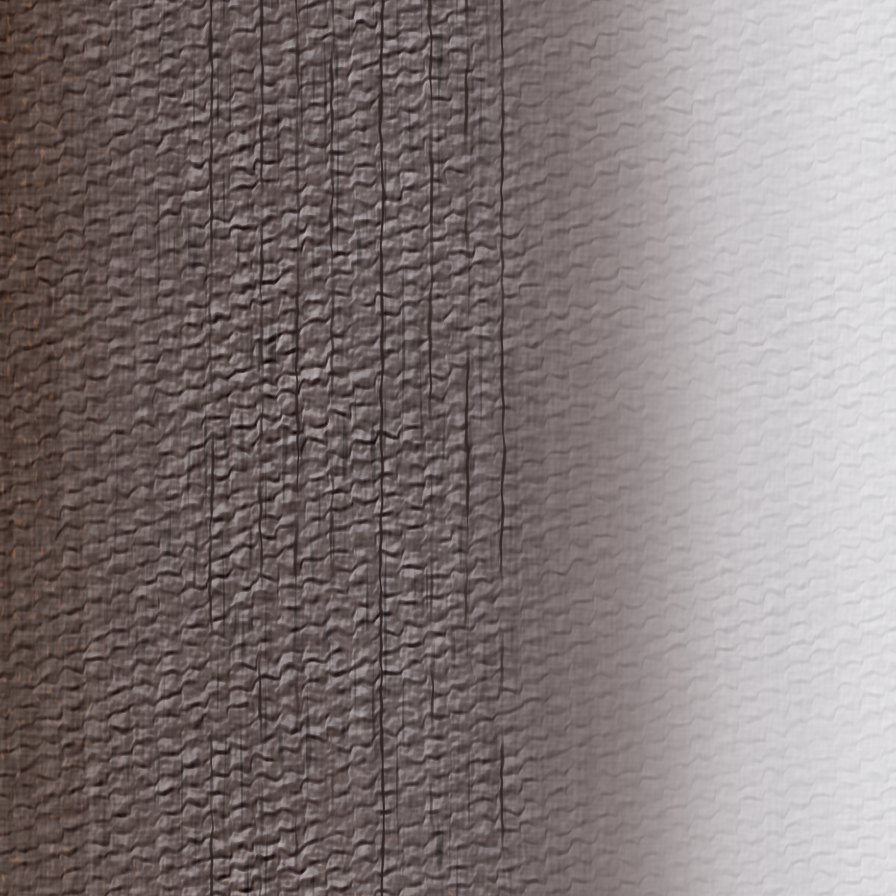
Give the GLSL for this texture, as a Shadertoy shader.

```glsl
// Paint over coarse canvas: a dark brown field fades to pale grey on the right.
// A stepped diagonal weave with wrinkles is lit as a height field, then overlaid
// with gradient-noise fibres, a cool sheen and long vertical cracks.

vec2 hashDirection(vec2 cell) {
    vec3 q = fract(cell.xyx * vec3(0.1031, 0.1030, 0.0973));
    q += dot(q, q.yzx + 33.33);
    float angle = 6.2832 * fract((q.x + q.y) * q.z);
    return vec2(cos(angle), sin(angle));
}

float gradientNoise(vec2 p) {
    vec2 i = floor(p), f = fract(p);
    vec2 u = f * f * f * (f * (f * 6.0 - 15.0) + 10.0);
    float a = dot(hashDirection(i), f);
    float b = dot(hashDirection(i + vec2(1, 0)), f - vec2(1, 0));
    float c = dot(hashDirection(i + vec2(0, 1)), f - vec2(0, 1));
    float d = dot(hashDirection(i + vec2(1, 1)), f - vec2(1, 1));
    return mix(mix(a, b, u.x), mix(c, d, u.x), u.y);
}

// Threads climb in sharp steps, one per column, with uneven lips and fine grain.
float weaveHeight(vec2 p) {
    vec2 warp = vec2(gradientNoise(p * 55.0), gradientNoise(p * 60.0 + 40.0));
    vec2 g = p * vec2(37.0, 45.0) + warp * vec2(0.35, 0.4);
    float column = floor(g.x), across = fract(g.x);
    float climb = column + smoothstep(0.36, 0.64, across);
    float v = fract(g.y - 0.44 * climb + 0.3 * gradientNoise(vec2(p.x * 8.0, p.y * 6.0)));
    float thread = smoothstep(0.0, 0.38, v) * (1.0 - v) * 1.35;
    float bulge = 0.74 + 0.26 * cos(6.2832 * across);
    float uneven = 1.0 + 1.1 * gradientNoise(p * vec2(34.0, 30.0) + 5.0);
    float seam = smoothstep(0.0, 0.12, abs(across - 0.5));
    float wrinkle = abs(gradientNoise(p * vec2(85.0, 70.0) + 21.0));
    float grain = gradientNoise(p * vec2(190.0, 130.0)) + 0.7 * gradientNoise(p * vec2(95.0, 160.0) + 9.0);
    return thread * bulge * uneven + 0.1 * seam + 0.3 * wrinkle + 0.2 * grain;
}

// Broad left-to-right colour; the pale edge drifts right towards the bottom.
vec3 groundColour(vec2 p) {
    float x = p.x - 0.012 + 0.04 * (p.y - 0.5) + 0.012 * gradientNoise(p * vec2(3.0, 4.0));
    vec3 edge = mix(vec3(0.345, 0.285, 0.265), vec3(0.30, 0.225, 0.195), p.y);
    vec3 c = mix(edge, vec3(0.375, 0.32, 0.31), smoothstep(-0.02, 0.16, x));
    c = mix(c, vec3(0.405, 0.355, 0.355), smoothstep(0.2, 0.5, x));
    c = mix(c, vec3(0.50, 0.45, 0.45), smoothstep(0.51, 0.67, x));
    c = mix(c, vec3(0.78, 0.765, 0.775), smoothstep(0.62, 0.83, x));
    return mix(c, vec3(0.86, 0.855, 0.865), smoothstep(0.79, 0.98, x));
}

// Evenly spread wandering cracks, broken up along their length.
float crackMask(vec2 p) {
    float mask = 0.0;
    for (int k = 0; k < 8; k++) {
        float n = float(k);
        float x = 0.236 + 0.0475 * n + 0.008 * sin(n * 1.57);
        x += 0.004 * gradientNoise(vec2(n * 7.3, p.y * 7.0)) + 0.0025 * gradientNoise(vec2(n * 3.1, p.y * 45.0));
        float width = 0.0013 + 0.0012 * gradientNoise(vec2(n * 5.7, p.y * 30.0));
        float line = 1.0 - smoothstep(width * 0.3, width * 2.0, abs(p.x - x));
        float broken = smoothstep(-0.35, 0.25, gradientNoise(vec2(n * 3.7 + 0.4, p.y * 11.0)) + 0.4 * (p.y - 0.4));
        mask = max(mask, line * (k == 4 ? 0.9 : 0.85 * broken));
    }
    return mask;
}

void mainImage(out vec4 fragColor, in vec2 fragCoord) {
    vec2 p = fragCoord / iResolution.xy;
    vec3 colour = groundColour(p);

    // Relief is deepest in the dark centre and nearly flat in the pale area.
    float dark = 1.0 - smoothstep(0.5, 0.74, p.x);
    float centre = smoothstep(0.0, 0.25, p.x) * (1.0 - smoothstep(0.48, 0.62, p.x));
    float patchy = 1.0 + 0.6 * gradientNoise(p * 5.0 + 8.0);
    float depth = (0.075 + 0.11 * dark + 0.14 * centre) * patchy;

    // Light falls from the upper left.
    float light = weaveHeight(p) - weaveHeight(p + vec2(-0.0014, 0.0027));
    light = clamp(light, -0.65, 0.5);
    colour += depth * light * vec3(1.0, 0.98, 0.97);

    // Cool sheen on lit threads, warm flecks in the thin paint at the left.
    float sheen = smoothstep(0.04, 0.28, light) * centre;
    colour += sheen * vec3(0.085, 0.098, 0.108) * patchy;
    float fleck = smoothstep(0.2, 0.55, gradientNoise(p * vec2(160.0, 85.0) + 17.0));
    float thin = 1.0 - smoothstep(0.0, 0.22, p.x);
    thin = max(thin, 0.6 * dark * (1.0 - smoothstep(0.0, 0.2, p.y)));
    colour += fleck * thin * vec3(0.13, 0.08, 0.045);

    // Fine crossed fibres and slow vertical brush streaks.
    float fibres = gradientNoise(p * vec2(230.0, 28.0)) + gradientNoise(p * vec2(34.0, 210.0) + 60.0);
    float streaks = gradientNoise(vec2(p.x * 65.0, p.y * 3.0) + 25.0);
    colour += fibres * (0.018 + 0.05 * dark) + streaks * 0.05 * dark;

    // Hairline splits follow the warp between the larger cracks.
    float hair = smoothstep(0.25, 0.5, gradientNoise(vec2(p.x * 150.0, p.y * 9.0) + 90.0));
    colour *= 1.0 - 0.3 * hair * centre;
    colour = mix(colour, vec3(0.17, 0.125, 0.115), crackMask(p));

    fragColor = vec4(clamp(colour, 0.0, 1.0), 1.0);
}
```
